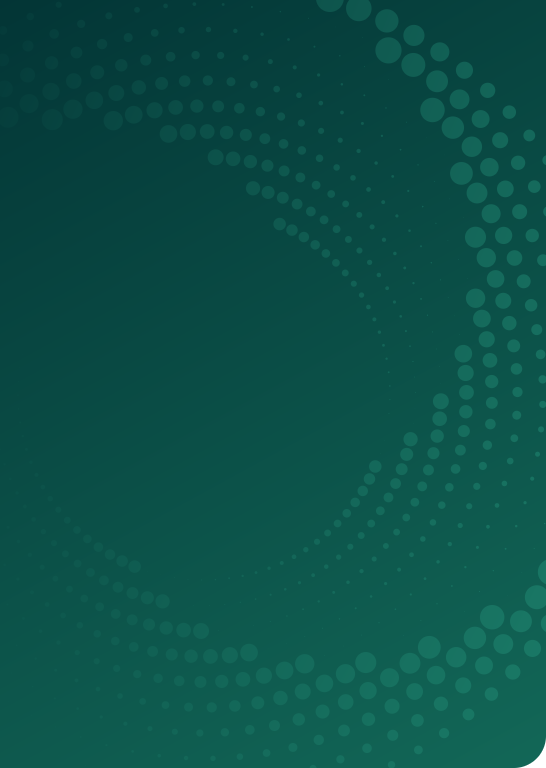
Write a WebGL 2 fragment shader that draws this background.

```glsl
#version 300 es
precision highp float;
// Green diagonal gradient with three swirling arms of halftone dots on concentric rings.

uniform vec2 u_resolution;
out vec4 outColor;

const float TAU = 6.2831853;

// Distances are in canvas widths.
const vec2 SWIRL_CENTER = vec2(0.3736, 0.685);
const float INNER_RADIUS = 0.3407;
const float RING_GAP = 0.0467;
const float RING_COUNT = 10.0;
const float DOTS_PER_TURN = 85.0;
const float DOTS_PER_ARM = 21.0;
const float ARM_COUNT = 3.0;
const float START_ANGLE = 1.152;

const vec3 DEEP_TEAL = vec3(0.010, 0.208, 0.210);
const vec3 SEA_GREEN = vec3(0.072, 0.405, 0.342);
const vec3 MINT = vec3(0.15, 0.60, 0.50);
const vec3 PAPER = vec3(1.0);

// Soft coverage of a shape from its signed distance.
float coverage(float dist, float pixel) {
  return clamp(0.5 - dist / pixel, 0.0, 1.0);
}

vec3 gradient(vec2 uv) {
  return mix(DEEP_TEAL, SEA_GREEN, 0.28 * uv.x + 0.72 * (1.0 - uv.y));
}

// One ring of dots, which shrink clockwise along each arm.
float ringDots(vec2 q, float ring, float pixel) {
  if (ring < 0.0 || ring >= RING_COUNT) return 0.0;
  float pitch = TAU / DOTS_PER_TURN;
  float radius = INNER_RADIUS + ring * RING_GAP;
  float start = START_ANGLE + 2.5 * pitch * ring;
  float turn = mod(start - atan(q.y, q.x) + 0.5 * pitch, TAU);
  float index = floor(turn / pitch);
  if (index >= DOTS_PER_ARM * ARM_COUNT) return 0.0;

  float angle = start - index * pitch;
  vec2 dotCenter = radius * vec2(cos(angle), sin(angle));
  float along = mod(index, DOTS_PER_ARM) / DOTS_PER_ARM;
  float dotRadius = 0.0335 * radius * pow(1.0 - along, 1.8);
  return coverage(length(q - dotCenter) - dotRadius, pixel);
}

// Neighbouring rings are included so that large dots stay whole.
float swirl(vec2 q, float pixel) {
  float nearest = round((length(q) - INNER_RADIUS) / RING_GAP);
  float mask = 0.0;
  for (int k = -1; k <= 1; k++) {
    mask = max(mask, ringDots(q, nearest + float(k), pixel));
  }
  return mask;
}

// Signed distance outside a rounded lower right corner.
float cornerDistance(vec2 p, float radius) {
  vec2 d = vec2(p.x - 1.0, -p.y) + radius;
  return length(max(d, 0.0)) - radius;
}

void main() {
  vec2 uv = gl_FragCoord.xy / u_resolution;
  vec2 p = gl_FragCoord.xy / u_resolution.x;
  float pixel = 1.0 / u_resolution.x;

  vec3 color = gradient(uv);

  // Dots fade out towards the left edge.
  float opacity = 0.04 + 0.36 * uv.x;
  color = mix(color, MINT, opacity * swirl(p - SWIRL_CENTER, pixel));

  color = mix(PAPER, color, coverage(cornerDistance(p, 0.059), pixel));
  outColor = vec4(color, 1.0);
}
```
